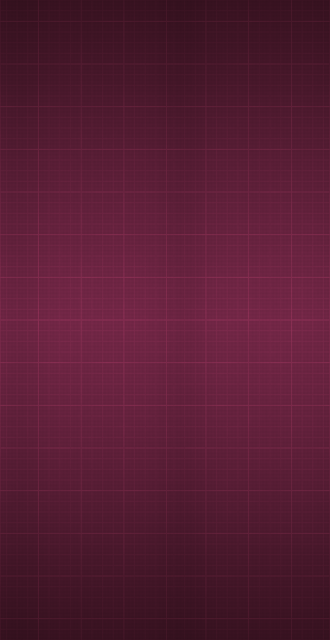
Reproduce this background procedurally as a Shadertoy shader.

```glsl
// Burgundy graph-paper cloth: 8 by 15 ruled squares, each split 4 by 4, over a soft vertical glow.

const float TAU = 6.2831853;
const float ROWS = 15.0;
const float COLUMN_WIDTH = 0.1295;

vec2 hash2(vec2 p) {
    vec3 q = fract(p.xyx * vec3(0.1031, 0.1030, 0.0973));
    q += dot(q, q.yzx + 33.33);
    return fract((q.xx + q.yz) * q.zy);
}

// Cellular noise that wraps after `period` cells: distance to the nearest point.
float cellular(vec2 uv, vec2 period) {
    vec2 p = uv * period, cell = floor(p);
    float nearest = 2.0;
    for (int y = -1; y <= 1; y++)
    for (int x = -1; x <= 1; x++) {
        vec2 id = cell + vec2(x, y);
        nearest = min(nearest, length(id + hash2(mod(id, period)) - p));
    }
    return nearest;
}

// Distance to the nearest whole number on each axis.
vec2 toWhole(vec2 p) {
    return abs(fract(p + 0.5) - 0.5);
}

// Smooth-edged coverage of a line of the given width.
vec2 ink(vec2 dist, float width, float pixel) {
    return clamp((0.5 * width - dist) / pixel + 0.5, 0.0, 1.0);
}

void mainImage(out vec4 fragColor, in vec2 fragCoord) {
    vec2 uv = fragCoord / iResolution.xy;
    float aspect = iResolution.y / iResolution.x;
    float pixel = 1.0 / iResolution.x;

    // Glow across the middle, falling to dark at both ends.
    float ramp = pow(1.0 - abs(2.0 * uv.y - 1.0), 0.86);
    float glow = mix(ramp, smoothstep(0.0, 1.0, ramp), 0.4);
    vec3 color = mix(vec3(0.215, 0.07, 0.125), vec3(0.445, 0.15, 0.273), glow);

    // Two faint upright shadows, like folds.
    float fold = pow(0.5 + 0.5 * cos(TAU * (2.0 * uv.x - 0.1)), 4.0);
    color *= 1.0 - 0.065 * fold;

    // Fine weave, three threads per small square, with uneven tone.
    vec2 threads = cos(TAU * uv * vec2(96.0, 180.0));
    float patches = cellular(uv, vec2(12.0, 24.0));
    color *= 1.0 + dot(threads, vec2(0.012, 0.016)) + 0.015 * (0.45 - patches);
    color *= 1.0 + 0.02 * (cellular(uv, vec2(88.0, 170.0)) - 0.45);

    // Two sheets side by side, the first column of each cut a little narrow.
    float sheetX = uv.x < 0.5075 ? uv.x : uv.x - 0.5075;
    vec2 grid = vec2((sheetX - 0.1165) / COLUMN_WIDTH, uv.y * ROWS + 0.5);
    vec2 square = vec2(COLUMN_WIDTH, aspect / ROWS);
    vec2 majorDist = toWhole(grid) * square;
    majorDist.x = min(majorDist.x, min(uv.x, 1.0 - uv.x));
    vec2 minorDist = toWhole(grid * 4.0) * square / 4.0;

    // Small and large ruling, slightly worn.
    vec2 major = ink(majorDist, 0.0026, pixel) * vec2(0.105, 0.115);
    vec2 minor = ink(minorDist, 0.0026, pixel) * 0.036;
    float strength = max(max(major.x, major.y), max(minor.x, minor.y));
    float wear = 1.1 - 0.4 * patches;
    color += vec3(1.0, 0.36, 0.56) * strength * wear * mix(0.65, 1.0, glow);

    fragColor = vec4(color, 1.0);
}
```
